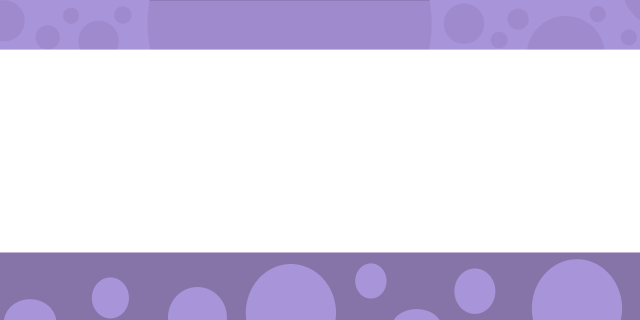
A Shadertoy shader for this background:

```glsl
#define LIGHT_LILAC vec3(0.66, 0.58, 0.85)
#define MID_LILAC vec3(0.62, 0.54, 0.80)
#define DEEP_PURPLE vec3(0.525, 0.45, 0.66)
#define RULE_COLOR vec3(0.56, 0.48, 0.72)
#define TOP_BAND_EDGE 0.845
#define BOTTOM_BAND_EDGE 0.211
#define PANEL_CENTER vec2(0.905, 0.927)
#define PANEL_HALF_WIDTH 0.444
#define PANEL_BULGE 1.28
#define RULE_HEIGHT 0.003

// Disc: center x, center y, radius
const vec3 discs[12] = vec3[12](
    vec3(0.013, 0.935, 0.064), vec3(0.149, 0.883, 0.038),
    vec3(0.222, 0.951, 0.025), vec3(0.308, 0.872, 0.063),
    vec3(0.384, 0.953, 0.027), vec3(1.450, 0.926, 0.063),
    vec3(1.560, 0.875, 0.026), vec3(1.619, 0.940, 0.033),
    vec3(1.768, 0.828, 0.122), vec3(1.868, 0.956, 0.025),
    vec3(1.965, 0.883, 0.025), vec3(2.083, 1.052, 0.142));

// Oval: center x, center y, radius x, radius y
const vec4 ovals[8] = vec4[8](
    vec4(0.094, -0.008, 0.082, 0.073), vec4(0.345, 0.069, 0.058, 0.064),
    vec4(0.617, 0.008, 0.092, 0.095), vec4(0.909, 0.022, 0.141, 0.153),
    vec4(1.159, 0.122, 0.049, 0.055), vec4(1.302, -0.021, 0.077, 0.055),
    vec4(1.484, 0.090, 0.064, 0.071), vec4(1.803, 0.036, 0.141, 0.154));

// Antialiased coverage of a signed distance, negative inside
float coverage(float dist) {
    return clamp(0.5 - dist * iResolution.y, 0.0, 1.0);
}

// First-order distance to an ellipse
float ellipseDistance(vec2 p, vec2 radii) {
    float k = length(p / radii);
    float slope = length(p / (radii * radii));
    return k * (k - 1.0) / max(slope, 0.0001);
}

// Upper band: tonal discs beside a panel with bowed sides
vec3 topBand(vec2 p) {
    vec2 q = p - PANEL_CENTER;
    float panel = abs(q.x) - PANEL_HALF_WIDTH + PANEL_BULGE * q.y * q.y;
    float shape = panel;
    for (int i = 0; i < discs.length(); i++) {
        shape = min(shape, length(p - discs[i].xy) - discs[i].z);
    }
    vec3 color = mix(LIGHT_LILAC, MID_LILAC, coverage(shape));
    float rule = max(panel, 1.0 - RULE_HEIGHT - p.y);
    return mix(color, RULE_COLOR, coverage(rule));
}

// Lower band: pale ovals on deep purple
vec3 bottomBand(vec2 p) {
    float shape = 1.0;
    for (int i = 0; i < ovals.length(); i++) {
        shape = min(shape, ellipseDistance(p - ovals[i].xy, ovals[i].zw));
    }
    return mix(DEEP_PURPLE, LIGHT_LILAC, coverage(shape));
}

void mainImage(out vec4 fragColor, in vec2 fragCoord) {
    vec2 p = fragCoord / iResolution.y;
    vec3 color = vec3(1.0);
    color = mix(color, topBand(p), coverage(TOP_BAND_EDGE - p.y));
    color = mix(color, bottomBand(p), coverage(p.y - BOTTOM_BAND_EDGE));
    fragColor = vec4(color, 1.0);
}
```
